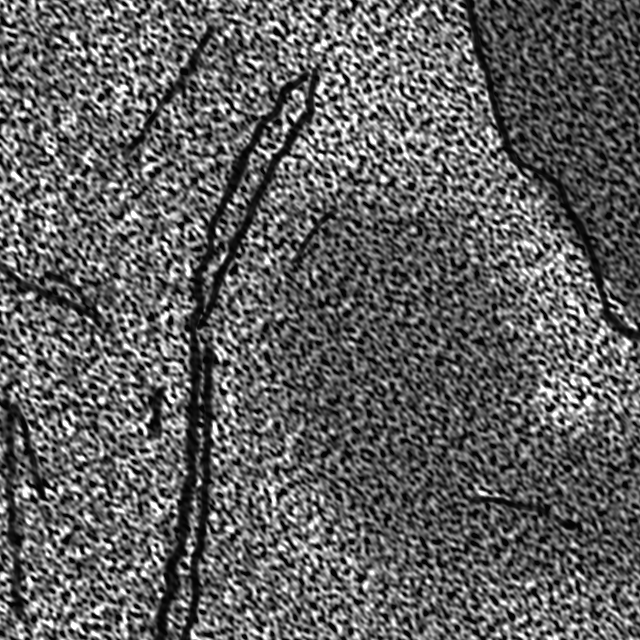
Write a three.js fragment shader that draws this texture.

```glsl
varying vec2 vUv;

float hash(vec2 cell) {
  vec3 q = fract(vec3(cell.xyx) * vec3(0.1031, 0.1030, 0.0973));
  q += dot(q, q.yzx + 33.33);
  return fract((q.x + q.y) * q.z);
}

float cornerSlope(vec2 cell, vec2 offset) {
  float angle = 6.2832 * hash(cell);
  return dot(vec2(cos(angle), sin(angle)), offset);
}

float gradientNoise(vec2 p) {
  vec2 cell = floor(p);
  vec2 f = p - cell;
  vec2 w = f * f * f * (f * (f * 6.0 - 15.0) + 10.0);
  vec2 e = vec2(1.0, 0.0);
  float low = mix(cornerSlope(cell, f), cornerSlope(cell + e.xy, f - e.xy), w.x);
  float high = mix(cornerSlope(cell + e.yx, f - e.yx), cornerSlope(cell + e.xx, f - e.xx), w.x);
  return mix(low, high, w.y);
}

vec2 rotate(vec2 p, float angle) {
  float c = cos(angle);
  float s = sin(angle);
  return vec2(c * p.x + s * p.y, c * p.y - s * p.x);
}

// Soft stroke from a to b; positive bend bows to the left of travel
float stroke(vec2 p, vec2 a, vec2 b, float bend, float width) {
  vec2 along = b - a;
  float t = clamp(dot(p - a, along) / dot(along, along), 0.0, 1.0);
  vec2 normal = normalize(vec2(-along.y, along.x));
  vec2 nearest = a + along * t + normal * bend * 4.0 * t * (1.0 - t);
  return 1.0 - smoothstep(0.35 * width, 1.5 * width, length(p - nearest));
}

float softEllipse(vec2 p, vec2 center, vec2 radii, float angle, float blur) {
  float d = length(rotate(p - center, angle) / radii);
  return 1.0 - smoothstep(1.0 - blur, 1.0 + blur, d);
}

// Fine streaks running from upper left to lower right
float streakGrain(vec2 p) {
  vec2 q = rotate(p, -0.7);
  float first = gradientNoise(q * vec2(72.0, 122.0) + 200.0);
  float second = gradientNoise(rotate(p, -0.95) * vec2(88.0, 136.0) + 371.3);
  return first + second;
}

// Broad light and dark regions; outside is the area past the right membrane
float regionTone(vec2 p, float outside) {
  float tone = 0.43 + 0.13 * gradientNoise(p * 5.0 + 7.0);
  tone += 0.08 * softEllipse(p, vec2(0.72, 0.66), vec2(0.13, 0.4), 0.62, 0.6);
  float nucleus = softEllipse(p, vec2(0.63, 0.42), vec2(0.2, 0.3), 0.2, 0.3);
  float shade = softEllipse(p, vec2(0.85, 0.23), vec2(0.27, 0.13), -0.2, 0.4);
  tone = mix(tone, 0.28, 0.85 * max(nucleus, shade));
  tone += 0.18 * softEllipse(p, vec2(0.885, 0.365), vec2(0.04), 0.0, 0.6);
  tone += 0.16 * softEllipse(p, vec2(0.905, 0.1), vec2(0.014), 0.0, 0.6);
  tone += 0.2 * softEllipse(p, vec2(0.765, 0.235), vec2(0.025, 0.011), -0.5, 0.5);
  return mix(tone, 0.26, outside);
}

float foldMembranes(vec2 p) {
  float ink = stroke(p, vec2(0.472, 0.885), vec2(0.305, 0.5), -0.033, 0.0075);
  ink = max(ink, stroke(p, vec2(0.487, 0.89), vec2(0.48, 0.81), 0.004, 0.006));
  ink = max(ink, stroke(p, vec2(0.48, 0.82), vec2(0.315, 0.49), -0.012, 0.0075));
  ink = max(ink, stroke(p, vec2(0.302, 0.51), vec2(0.245, 0.0), 0.022, 0.009));
  return max(ink, stroke(p, vec2(0.325, 0.45), vec2(0.29, 0.0), 0.012, 0.008));
}

float borderMembrane(vec2 p) {
  float ink = stroke(p, vec2(0.73, 1.01), vec2(0.805, 0.75), -0.008, 0.0065);
  ink = max(ink, stroke(p, vec2(0.805, 0.75), vec2(0.855, 0.725), 0.004, 0.005));
  ink = max(ink, stroke(p, vec2(0.855, 0.725), vec2(0.945, 0.51), 0.018, 0.0065));
  return max(ink, stroke(p, vec2(0.945, 0.51), vec2(1.01, 0.47), 0.0, 0.007));
}

float faintMembranes(vec2 p) {
  float ink = stroke(p, vec2(0.33, 0.95), vec2(0.195, 0.755), 0.005, 0.007);
  ink = max(ink, stroke(p, vec2(0.0, 0.585), vec2(0.155, 0.505), -0.008, 0.007));
  ink = max(ink, stroke(p, vec2(0.08, 0.57), vec2(0.145, 0.515), 0.006, 0.006));
  ink = max(ink, stroke(p, vec2(0.01, 0.37), vec2(0.03, 0.04), 0.0, 0.008));
  ink = max(ink, stroke(p, vec2(0.02, 0.36), vec2(0.06, 0.22), 0.01, 0.006));
  ink = max(ink, stroke(p, vec2(0.745, 0.22), vec2(0.9, 0.18), 0.006, 0.006));
  ink = max(ink, stroke(p, vec2(0.46, 0.595), vec2(0.52, 0.67), 0.005, 0.005));
  return max(ink, stroke(p, vec2(0.245, 0.38), vec2(0.24, 0.32), 0.0, 0.008));
}

void main() {
  vec2 p = vUv;
  vec2 wobble = vec2(gradientNoise(p * 22.0), gradientNoise(p * 22.0 + 50.0));
  vec2 bent = p + 0.012 * wobble;

  float drop = 1.0 - bent.y;
  float borderX = 0.73 + 0.1 * drop + 0.85 * drop * drop;
  float outside = smoothstep(-0.01, 0.02, bent.x - borderX);
  float tone = regionTone(bent, outside);

  // Coarse mottling is strongest on the left
  float mottle = gradientNoise(p * 32.0 + 90.0) + 0.7 * gradientNoise(p * 55.0 + 13.0);
  tone *= 1.0 + mix(0.6, 0.2, smoothstep(0.2, 0.6, p.x)) * mottle;

  float breaks = 0.75 + 0.5 * gradientNoise(p * 40.0 + 31.0);
  float ink = max(foldMembranes(bent), borderMembrane(bent));
  ink = max(0.88 * ink, breaks * faintMembranes(bent));

  float gray = tone * (1.0 + 1.9 * streakGrain(p)) * (1.0 - ink);
  gl_FragColor = vec4(vec3(clamp(gray, 0.015, 1.0)), 1.0);
}
```
